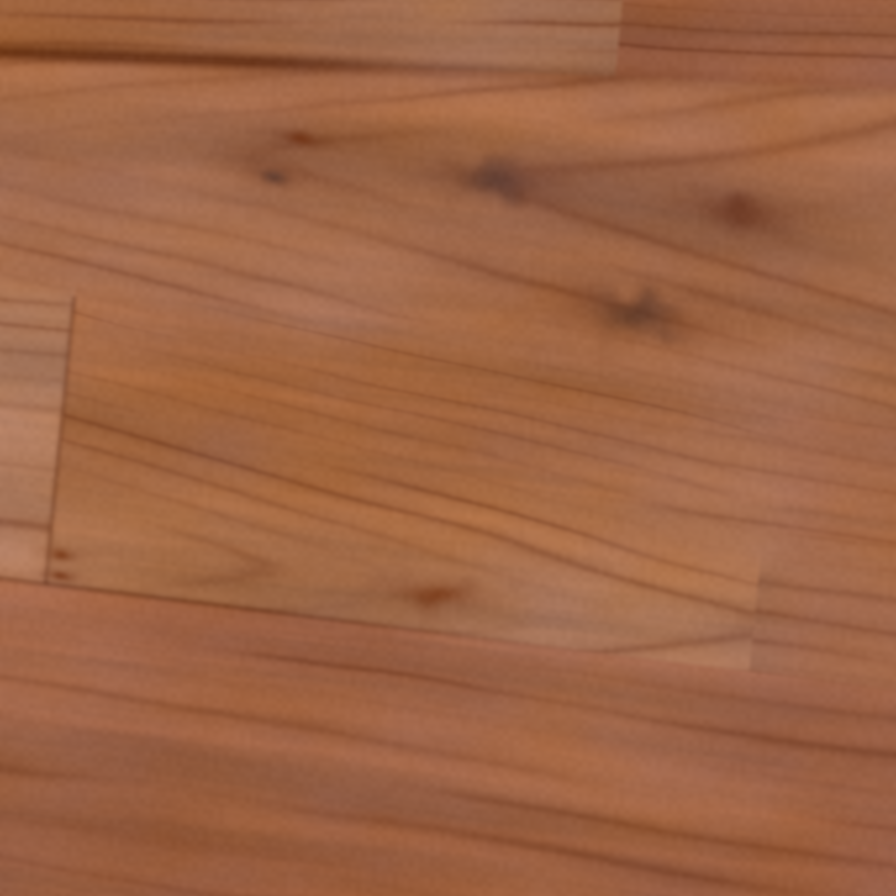
This texture is drawn by a three.js fragment shader. Its source:

```glsl
// Warm wooden floor: slanted rows of boards with butt joints, seams and knots.
// Each board has growth rings drawn as nested hyperbolas around its own axis,
// bent by value noise; boards are layered with soft masks, then mottled.
varying vec2 vUv;

const vec3 HONEY = vec3(0.625, 0.398, 0.255);
const vec3 TAN = vec3(0.645, 0.425, 0.300);
const vec3 RUSSET = vec3(0.625, 0.390, 0.275);
const vec3 PALE = vec3(0.695, 0.485, 0.360);
const vec3 RING_DARK = vec3(0.440, 0.225, 0.125);
const vec3 SEAM_DARK = vec3(0.400, 0.200, 0.105);
const vec3 KNOT_GREY = vec3(0.330, 0.225, 0.195);
const vec3 KNOT_RUST = vec3(0.450, 0.190, 0.060);
const vec3 SEAMS = vec3(0.355, 0.680, 0.941);  // row borders at the left edge
const vec3 JOINTS = vec3(0.066, 0.861, 0.645); // butt joints: left, right, top
const float JOINT_LEAN = 0.10;
const float EDGE_SOFT = 0.004;
const float TIP_ROUND = 0.010; // roundness of the ring tips
const float GRAIN_BEND = 0.026;
const float RING_DEPTH = 0.50;
const float STREAK_DEPTH = 0.15;
const float BAND_DEPTH = 0.17;
const float MOTTLE = 0.10;

float hash(vec2 p) {
  vec3 q = fract(vec3(p.xyx) * 0.1031);
  q += dot(q, q.yzx + 33.33);
  return fract((q.x + q.y) * q.z);
}

float noise(vec2 p) {
  vec2 i = floor(p), f = fract(p);
  f = f * f * (3.0 - 2.0 * f);
  return mix(mix(hash(i), hash(i + vec2(1.0, 0.0)), f.x),
             mix(hash(i + vec2(0.0, 1.0)), hash(i + 1.0), f.x), f.y);
}

float fbm(vec2 p) {
  return (4.0 * noise(p) + 2.0 * noise(p * 2.03 + 17.0) + noise(p * 4.1 + 51.0)) / 7.0;
}

float soft(float edge, float x) { return smoothstep(edge - EDGE_SOFT, edge + EDGE_SOFT, x); }

float line(float d, float width) { return exp(-d * d / (width * width)); }

// figure: tip position, axis height, arm stretch (sign = direction), ring period
vec3 board(vec2 p, vec4 figure, vec3 tone, float seed) {
  p.y += GRAIN_BEND * (fbm(p * vec2(2.5, 8.0) + seed) - 0.5);
  float dy = p.y - figure.y;
  float d = sqrt(dy * dy + TIP_ROUND * TIP_ROUND) - TIP_ROUND;
  float phase = (p.x - figure.x - figure.z * d * (1.0 + 1.5 * d)) / figure.w;
  phase += 0.35 * (noise(p * vec2(2.0, 14.0) + seed * 3.0) - 0.5);
  float ring = floor(phase + 0.5), f = phase - ring;
  float strength = mix(0.2, 1.0, hash(vec2(ring + 40.0, seed)));
  strength *= smoothstep(0.05, 0.85, noise(vec2(p.x * 4.0 + ring * 7.3, seed)));
  // a crisp late edge with a faint shoulder
  float late = (0.65 * line(f, 0.12) + 0.35 * line(f, 0.28)) * strength;
  float streak = fbm(vec2(p.x * 2.5, p.y * 50.0) + seed * 5.0) - 0.5;
  float band = noise(vec2(p.x * 1.6, p.y * 13.0) + seed * 9.0) - 0.5;
  return mix(tone * (1.0 + STREAK_DEPTH * streak + BAND_DEPTH * band), RING_DARK, RING_DEPTH * late);
}

// small core inside a wider halo stretched along the grain
vec3 knot(vec3 col, vec2 p, vec2 center, float size, vec3 tint) {
  vec2 q = (p - center) / size;
  q.y += 0.12 * q.x + 0.9 * (noise(p * 40.0) - 0.5);
  float core = exp(-dot(q * vec2(0.6, 1.9), q));
  float halo = exp(-dot(q * vec2(0.08, 0.9), q));
  return mix(mix(col, RING_DARK, 0.36 * halo), tint, 0.58 * core);
}

void main() {
  vec2 p = vUv;
  // the slant eases off toward the top
  float v = p.y + p.x * mix(0.125, 0.035, smoothstep(0.65, 0.95, p.y));
  float u = p.x - JOINT_LEAN * (p.y - 0.5);
  vec2 g = vec2(p.x, v);
  float lower = 1.0 - smoothstep(0.40, 0.54, v);

  // boards, from the bottom row up; the right joint fades out upward
  vec3 col = board(g, vec4(0.0, -0.1, -20.0, 1.6), RUSSET, 3.0);
  vec3 row = board(g, vec4(0.0, 0.2, 20.0, 1.3), PALE * 0.96, 11.0);
  row = mix(row, board(g, vec4(0.488, 0.403, -5.0, 0.19),
                       mix(HONEY, PALE, 0.65 * lower), 5.0), soft(JOINTS.x, u));
  row = mix(row, board(g, vec4(0.3, 0.1, -20.0, 1.4), TAN, 8.0),
            mix(smoothstep(0.6, 1.0, p.x), soft(JOINTS.y, u), smoothstep(0.2, 0.7, lower)));
  col = mix(col, row, soft(SEAMS.x, v) * mix(1.0, 0.6, smoothstep(0.84, 0.9, p.x)));
  row = board(g, vec4(0.56, 0.843, 6.0, 0.265), TAN, 14.0);
  col = mix(col, row, smoothstep(-0.02, 0.02, v - SEAMS.y + 0.035 * smoothstep(0.1, 0.5, p.x) * noise(p * 5.0)));
  row = board(g, vec4(0.0, 0.6, 20.0, 1.3), mix(HONEY, PALE, smoothstep(0.05, 0.6, p.x)), 21.0);
  row = mix(row, board(g, vec4(0.0, 0.6, -22.0, 1.1), RUSSET, 25.0), soft(JOINTS.z, u));
  col = mix(col, row, soft(SEAMS.z, v));
  // crisp edge of the short left board
  col = mix(col, PALE * 0.96, 0.4 * soft(-JOINTS.x, -u) * line(v - SEAMS.y + 0.008, 0.008));

  // seams and joints, with uneven wear
  float wear = 0.35 + 0.9 * noise(vec2(p.x * 7.0, 2.0));
  float dark = line(v - SEAMS.z, 0.009) * mix(0.7, 0.25, smoothstep(0.25, 0.6, p.x));
  dark += 0.35 * line(v - SEAMS.x, 0.004) * (1.0 - smoothstep(0.3, 0.8, p.x));
  float midRow = soft(SEAMS.x, v) * (1.0 - soft(SEAMS.y, v));
  dark = dark * wear + 0.32 * line(u - JOINTS.x, 0.004) * midRow;
  col = mix(col, SEAM_DARK, clamp(dark, 0.0, 0.8));

  // knots and a pair of pin holes
  col = knot(col, p, vec2(0.552, 0.798), 0.023, KNOT_GREY);
  col = knot(col, p, vec2(0.710, 0.646), 0.029, KNOT_GREY);
  col = knot(col, p, vec2(0.488, 0.335), 0.021, KNOT_RUST);
  col = knot(col, p, vec2(0.825, 0.767), 0.020, RING_DARK);
  col = knot(col, p, vec2(0.335, 0.846), 0.010, KNOT_RUST);
  col = knot(col, p, vec2(0.306, 0.803), 0.010, KNOT_GREY);
  for (int i = 0; i < 2; i++)
    col = knot(col, p, vec2(0.068, 0.359 + 0.024 * float(i)), 0.007, KNOT_RUST);

  // broad colour mottling and fine surface grain
  float warm = fbm(p * vec2(8.0, 14.0) + 31.0) - 0.5;
  float light = fbm(p * vec2(3.0, 7.0) + 57.0) - 0.5;
  col += MOTTLE * (warm * vec3(0.2, -0.15, -0.9) + light) + 0.02 * (noise(p * 170.0) - 0.5);
  gl_FragColor = vec4(clamp(col, 0.0, 1.0), 1.0);
}
```
